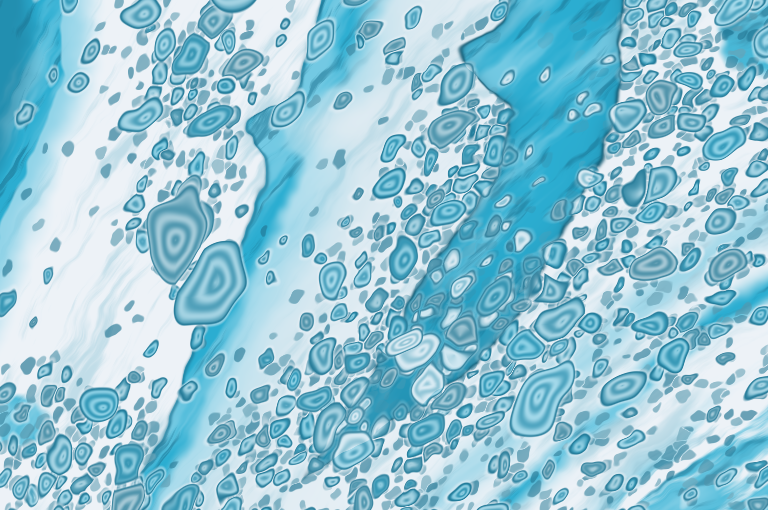
A Shadertoy shader for this background:

```glsl
// Poured acrylic paint: turquoise streams over white, laced with ringed oval cells.
const vec3 SNOW = vec3(0.93, 0.95, 0.97);
const vec3 PALE = vec3(0.70, 0.84, 0.89);
const vec3 SKY  = vec3(0.45, 0.79, 0.89);
const vec3 TURQ = vec3(0.17, 0.68, 0.82);
const vec3 GREY = vec3(0.46, 0.67, 0.74);
const vec3 DEEP = vec3(0.10, 0.44, 0.56);

vec3 hash3(vec2 p) {
    vec3 q = fract(p.xyx * vec3(0.1031, 0.1030, 0.0973));
    q += dot(q, q.yxz + 33.33);
    return fract((q.xxy + q.yzz) * q.zyx);
}

float noise(vec2 p) {
    vec2 i = floor(p), f = fract(p);
    f = f * f * (3.0 - 2.0 * f);
    float low = mix(hash3(i).x, hash3(i + vec2(1, 0)).x, f.x);
    float high = mix(hash3(i + vec2(0, 1)).x, hash3(i + 1.0).x, f.x);
    return mix(low, high, f.y);
}

float fbm(vec2 p) {
    float sum = 0.0, gain = 0.53;
    for (int i = 0; i < 4; i++) {
        sum += gain * noise(p);
        p = p * 2.03 + 17.3;
        gain *= 0.5;
    }
    return sum;
}

float bump(float x, float centre, float width) {
    float t = (x - centre) / width;
    return exp(-t * t);
}

float softMin(float a, float b) {
    float h = max(0.08 - abs(a - b), 0.0);
    return min(a, b) - h * h * 3.0;
}

// Flow lines: steep on the left, flatter on the right
float flowLine(vec2 p) { return p.y - 1.85 * p.x + 0.42 * p.x * p.x; }
float flowAngle(vec2 p) { return atan(1.85 - 0.84 * p.x); }

// Stream borders as x over height
float mainLeft(float y) { return softMin(0.55 + 0.64 * y, 1.0) - 0.10 * bump(y, 0.89, 0.06); }
float mainRight(float y) { return softMin(softMin(0.5 + 1.5 * y, 0.8 + 0.55 * y), 1.22); }
float slimLeft(float y) { return 0.25 + 0.42 * y - 0.05 * smoothstep(0.8, 1.0, y) - 0.09 * bump(y, 0.755, 0.045); }

// How likely a cell is at a place
float crowding(vec2 c) {
    float l = c.x - mainLeft(c.y), r = c.x - mainRight(c.y), s = c.x - slimLeft(c.y);
    if (l > 0.0 && r < 0.0) return 1.0 - 0.8 * smoothstep(0.4, 0.68, c.y);
    if (r >= 0.0) return 0.29 + 0.8 * exp(-4.0 * r);
    float border = smoothstep(-0.30, -0.03, l) * (1.0 - 0.7 * smoothstep(0.7, 0.95, c.y));
    float clump = bump(c.x, 0.37, 0.11) * bump(c.y, 0.80, 0.24);
    float foot = 0.75 - 0.75 * smoothstep(0.08, 0.36, c.y);
    float slim = step(0.0, s) * step(s, 0.08);
    return 0.09 + max(border, max(clump, foot)) * (1.0 - 0.85 * slim);
}

// Ovals along the flow: x = distance inside the rim, y = depth 0..1, z = random
vec3 cells(vec2 p, float size, float amount, float seed) {
    vec2 n = p / size * 1.7 + seed;
    p += size * 0.35 * (vec2(noise(n), noise(n + 40.0)) - 0.5);
    float first = 9.0, second = 9.0, radius = size, pick = 0.0;
    for (int k = 0; k < 9; k++) {
        vec2 id = floor(p / size) + vec2(k % 3 - 1, k / 3 - 1);
        vec3 h = hash3(id + seed);
        vec2 centre = (id + 0.5 + 0.7 * (h.xy - 0.5)) * size;
        if (h.z > amount * crowding(centre)) continue;
        float a = flowAngle(centre) + 0.8 * (h.x - 0.5);
        vec2 d = p - centre, axis = vec2(cos(a), sin(a));
        vec2 q = vec2(dot(d, axis), dot(d, vec2(-axis.y, axis.x)));
        float r = size * mix(0.28, 0.62, fract(h.z * 57.0));
        float e = length(q / (r * vec2(1.25, 0.72)));
        second = min(second, max(e, first));
        if (e < first) { first = e; radius = r; pick = h.y; }
    }
    float depth = min(1.0 - first, 0.6 * (second - first) - 0.10);
    return vec3(depth * radius * 0.8, clamp(depth, 0.0, 1.0), pick);
}

// One layer of cells: light halo, dark rim, concentric rings
vec3 paintCells(vec3 col, vec3 cell, float rings, float inStream, float aa) {
    vec3 fill = mix(mix(GREY, SKY, cell.z), TURQ, 0.55 * step(0.7, fract(cell.z * 7.0)));
    float ring = 0.5 + 0.5 * sin(cell.y * rings + cell.z * 6.3);
    fill = mix(fill, mix(DEEP, SNOW, ring), 0.38);
    fill = mix(fill, mix(PALE, SNOW, ring), 0.7 * inStream * step(0.4, cell.z));
    fill = mix(DEEP, fill, 0.25 + 0.75 * smoothstep(0.001, 0.0035 + aa, cell.x));
    col = mix(col, SNOW, (0.5 - 0.3 * inStream) * smoothstep(-0.007, -0.001, cell.x));
    return mix(col, fill, smoothstep(-aa, aa, cell.x));
}

void mainImage(out vec4 fragColor, in vec2 fragCoord) {
    vec2 p = fragCoord / iResolution.y;
    float aa = 0.8 / iResolution.y;
    vec2 w = p + 0.05 * (vec2(fbm(p * 7.0), fbm(p * 7.0 + 31.0)) - 0.5);
    w += 0.012 * (noise(p * 38.0) - 0.5);
    float line = flowLine(w), along = w.x + w.y;
    float streak = fbm(vec2(line * 13.0, along * 2.2));
    float fine = fbm(vec2(line * 45.0, along * 7.0));
    vec3 paint = mix(TURQ, SKY, smoothstep(0.42, 0.72, streak));
    paint = mix(paint, DEEP, 0.55 * smoothstep(0.55, 0.8, fine));

    // White ground with drawn-out tints
    vec3 col = mix(SNOW, PALE, 0.75 * smoothstep(0.48, 0.72, mix(streak, fine, 0.4)));

    // Slim stream: sharp left border, long wash to the right
    float s = w.x - slimLeft(w.y);
    float width = 0.055 + 0.06 * smoothstep(0.75, 1.0, w.y);
    float sharp = smoothstep(-aa, aa, s);
    float wash = exp(-4.5 * max(s, 0.0)) * (0.6 + 0.5 * streak);
    col = mix(col, mix(SKY, PALE, smoothstep(0.05, 0.22, s)), sharp * wash);
    col = mix(col, paint, sharp * (1.0 - smoothstep(width * 0.7, width * 1.4, s)));
    col = mix(col, DEEP, 0.6 * bump(s, 0.002, 0.003 + aa));

    // Left margin and corner pools
    float margin = 0.12 - 0.36 * max(0.85 - w.y, 0.0) - w.x;
    col = mix(col, SKY, 0.75 * smoothstep(-0.09, 0.0, margin));
    col = mix(col, mix(paint, DEEP, 0.5 * smoothstep(0.03, 0.1, margin)), smoothstep(-aa, 0.006, margin));
    float top = 0.09 - length((w - vec2(1.52, 0.98)) * vec2(0.8, 0.7));
    float low = 0.07 - length((w - vec2(0.0, 0.17)) * vec2(0.7, 1.3));
    col = mix(col, paint, 0.85 * smoothstep(-0.01, 0.008, max(top, low)));

    // Banded flow in the lower right
    float below = -1.40 - line, right = w.x - mainRight(w.y);
    float bands = smoothstep(0.36, 0.56, streak + 0.35 * (fine - 0.5));
    bands = bump(below, 0.01, 0.028) + 0.9 * smoothstep(0.12, 0.24, below) * bands + 0.4 * bump(below, -0.13, 0.05);
    col = mix(col, paint, min(bands, 1.0) * smoothstep(0.02, 0.08, right));

    // Main stream, darker toward its foot and outlined
    float m = 0.75 * min(w.x - mainLeft(w.y), -right);
    float inMain = smoothstep(-aa, aa, m);
    vec3 body = mix(mix(TURQ, DEEP, 0.6), paint, 0.35 + 0.65 * smoothstep(0.2, 0.6, w.y));
    body = mix(body, DEEP, 0.35 * exp(-60.0 * max(m, 0.0)));
    col = mix(col, body, inMain);
    col = mix(col, DEEP * 0.8, 0.75 * bump(m, 0.0, 0.002 + aa));

    // Specks, then cells from small to large
    vec3 speck = cells(p, 0.024, 0.75, 5.0);
    float ink = 0.65 - 0.4 * inMain;
    col = mix(col, mix(GREY, DEEP, speck.z), ink * smoothstep(-aa, aa, speck.x));
    for (int i = 0; i < 3; i++) {
        float size = 0.036 * pow(1.85, float(i));
        vec3 cell = cells(p, size, 0.72 - 0.23 * float(i), 61.0 + 13.0 * float(i));
        col = paintCells(col, cell, 7.0 + 5.0 * float(i), inMain, aa);
    }
    fragColor = vec4(col, 1.0);
}
```
